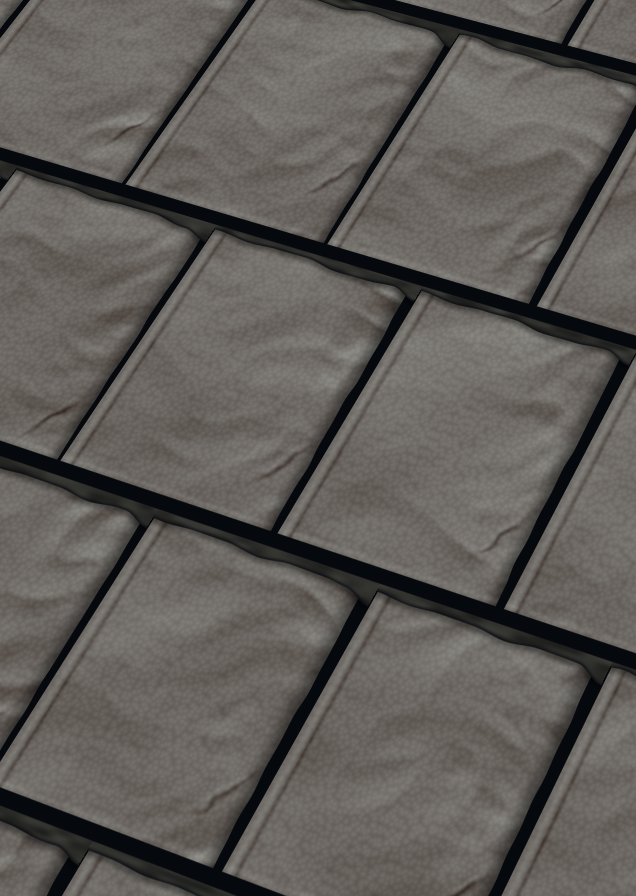
Give the GLSL for this texture, as a WebGL 1 fragment shader.

```glsl
precision highp float;
// Slate roof tiles in half-bond courses, seen obliquely. Two projective ratios
// turn the canvas into seam and course coordinates; each tile is then shaded
// from layered noise relief, a cellular leather grain and dark overlap shadows.
uniform vec2 u_resolution;

const vec3 WARM_SLATE = vec3(0.37, 0.345, 0.325);
const vec3 COOL_SLATE = vec3(0.49, 0.48, 0.46);
const vec3 UNDERLAP   = vec3(0.17, 0.17, 0.16);
const vec3 SHADOW     = vec3(0.02, 0.035, 0.05);

const float GRAIN_SCALE   = 46.0;   // leather cells per tile width
const float GRAIN_DEPTH   = 0.55;
const float RELIEF_DEPTH  = 4.6;
const float LIGHT_STEP    = 0.035;
const vec2  LIGHT_DIR     = vec2(-0.6, 0.8);
const float COURSE_TOP    = 0.968;  // shadow cast by the course above
const float COURSE_BOTTOM = 0.016;  // shadow under the tile's own lip
const float RIB_WIDTH     = 0.062;

float hash(vec2 p) {
  return fract(sin(dot(p, vec2(127.1, 311.7))) * 43758.5);
}

float noise(vec2 p) {
  vec2 i = floor(p), f = fract(p);
  f = f * f * (3.0 - 2.0 * f);
  return mix(mix(hash(i), hash(i + vec2(1, 0)), f.x),
             mix(hash(i + vec2(0, 1)), hash(i + vec2(1, 1)), f.x), f.y);
}

// Distance to the nearest jittered cell centre
float cells(vec2 p) {
  vec2 i = floor(p), f = fract(p);
  float d = 2.0;
  for (int y = -1; y <= 1; y++)
    for (int x = -1; x <= 1; x++) {
      vec2 g = vec2(x, y);
      vec2 c = g + vec2(hash(i + g), hash(i + g + 57.3));
      d = min(d, length(c - f));
    }
  return d;
}

// Crumpled slate: broad swells, folded creases and small chips
float relief(vec2 p, float rough) {
  p += 0.06 * vec2(sin(p.y * 9.0), sin(p.x * 8.0 + p.y * 3.0));
  float swell = noise(p * vec2(2.6, 3.2));
  float fold = abs(noise(p * vec2(4.5, 6.5) + 7.0) - 0.5);
  float chips = noise(p * vec2(11.0, 15.0) + 19.0);
  return 0.5 * swell - 0.42 * fold * (0.6 + rough) + chips * (0.07 + 0.13 * rough);
}

float band(float x, float center, float width) {
  float d = (x - center) / width;
  return exp(-d * d);
}

void main() {
  vec2 p = gl_FragCoord.xy / u_resolution.y;
  p.y = 1.0 - p.y;
  float aa = 2.4 / u_resolution.y;

  // Oblique view: s runs along a course, t climbs the roof
  float t = (1.584 + 1.0675 * p.x - 3.185 * p.y) / (1.0 + 0.0432 * p.x + 0.2665 * p.y);
  float s = (p.x + 0.67 * p.y - 0.41) / (0.252 + 0.075 * p.y);

  // Tile index and position inside the tile
  float row = floor(t);
  float bond = 0.5 * mod(row, 2.0);
  float col = floor(s + bond);
  float u = fract(s + bond), v = fract(t);
  vec2 id = vec2(col, row);
  float variety = hash(id + 3.7);
  vec2 q = vec2(u, v * 1.25) + 13.0 * vec2(variety, hash(id + 9.1));

  // Lit relief, roughest along the right side and top
  float rough = smoothstep(0.55, 0.9, u) + 0.5 * smoothstep(0.7, 0.95, v);
  float slope = relief(q, rough) - relief(q + LIGHT_DIR * LIGHT_STEP, rough);
  float grain = cells(q * GRAIN_SCALE) - 0.45;
  float tone = 0.46 + 0.3 * (v - 0.4) + 0.1 * (variety - 0.5) - 0.15 * (p.y - 0.5);
  tone += 0.5 * (noise(q * vec2(2.0, 4.0) + 31.0) - 0.5);
  tone += clamp(slope * RELIEF_DEPTH, -0.9, 0.8) - grain * GRAIN_DEPTH;

  // Broken flake near the lower right corner, with a lit lip
  vec2 e = vec2(u - 0.86, v - 0.15 - 0.25 * variety * variety);
  float across = e.y - 1.2 * e.x + 0.05 * (noise(q * 17.0) - 0.5);
  float reach = band(e.x, 0.0, 0.055);
  tone += reach * (0.45 * band(across, 0.035, 0.02) - 1.3 * band(across, 0.0, 0.016));

  // Raised rib at the left side and worn bottom lip
  float rib = 1.0 - smoothstep(RIB_WIDTH - 0.01, RIB_WIDTH, u);
  tone = mix(tone, 0.4 - 0.3 * grain, 0.7 * rib);
  tone += 0.5 * band(u, 0.034, 0.012) - 0.85 * band(u, RIB_WIDTH, 0.009);
  tone += 0.4 * band(v, COURSE_BOTTOM + 0.016, 0.01);
  vec3 color = mix(WARM_SLATE, COOL_SLATE, tone);

  // Seam shadow: wider toward the top, heavier on some joints
  float seam = col + 1.0 - bond;
  float heavy = smoothstep(0.4, 1.6, seam + 0.4 * hash(vec2(seam, row)));
  float gap = 0.014 + 0.02 * heavy + 0.018 * v + 0.012 * (noise(vec2(v * 12.0, seam)) - 0.5);
  float inset = 1.0 - gap - u;
  color *= mix(0.55, 1.0, smoothstep(-0.01, 0.06 + 0.03 * v, inset));
  color = mix(SHADOW, color, smoothstep(-aa, aa, inset) * smoothstep(-aa, aa, u - 0.006));

  // Ragged tile head, the underlap strip and the shadow between courses
  float head = 0.957 - 0.02 * u - 0.028 * noise(vec2(u * 7.0 + 5.0 * variety, row));
  head -= 0.03 * smoothstep(0.88, 1.0, u);
  color *= mix(0.62, 1.0, smoothstep(0.0, 0.03, head - v));
  vec3 strip = UNDERLAP * (0.65 + 0.7 * noise(q * vec2(14.0, 40.0)));
  strip = mix(strip, SHADOW, 0.7 * band(v, head, 0.008));
  color = mix(color, strip, smoothstep(-aa, aa, v - head));
  float open = smoothstep(-aa, aa, v - COURSE_BOTTOM) * smoothstep(-aa, aa, COURSE_TOP - v);
  gl_FragColor = vec4(mix(SHADOW, color, open), 1.0);
}
```
